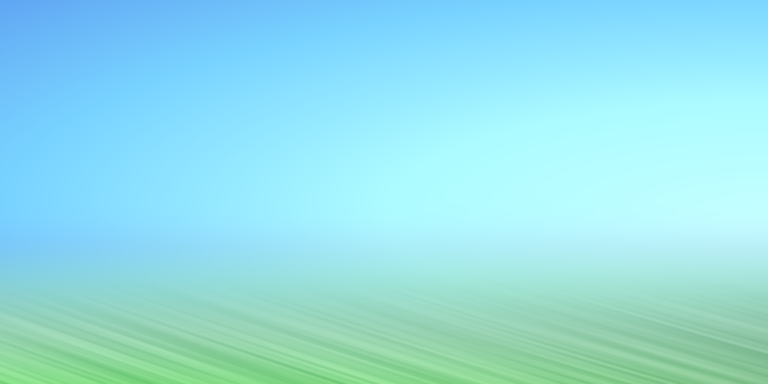
A Shadertoy shader for this background:

```glsl
float hash(vec2 p) {
    vec3 q = fract(vec3(p.xyx) * 0.1031);
    q += dot(q, q.yzx + 33.33);
    return fract((q.x + q.y) * q.z);
}

float valueNoise(vec2 p) {
    vec2 cell = floor(p), f = fract(p);
    f = f * f * (3.0 - 2.0 * f);
    return mix(mix(hash(cell), hash(cell + vec2(1, 0)), f.x),
               mix(hash(cell + vec2(0, 1)), hash(cell + vec2(1, 1)), f.x), f.y);
}

// Elliptical glow centred on the right edge
vec3 skyColor(vec2 uv) {
    float d = length(vec2(1.0 - uv.x, (uv.y - 0.44) / 0.58));
    vec3 sky = mix(vec3(0.77, 1.0, 1.0), vec3(0.675, 0.985, 1.0), clamp(d / 0.5, 0.0, 1.0));
    sky = mix(sky, vec3(0.47, 0.825, 1.0), clamp((d - 0.5) / 0.5, 0.0, 1.0));
    return mix(sky, vec3(0.37, 0.64, 0.95), clamp((d - 1.0) / 0.41, 0.0, 1.0));
}

vec3 groundColor(vec2 uv) {
    vec3 near = mix(vec3(0.47, 0.87, 0.45), vec3(0.52, 0.77, 0.55), uv.x * uv.x);
    vec3 far = vec3(0.60, 0.83, 0.70) * mix(1.0, 0.93, uv.x * uv.x * uv.x);
    return mix(near, far, smoothstep(-0.08, 0.16, uv.y));
}

// Long thin fibres sloping down to the right
float streaks(vec2 p) {
    float across = p.y + 0.36 * p.x - 0.02 * p.x * p.x;
    float along = p.x - 0.36 * p.y;
    float sum = 0.0, weight = 0.3, frequency = 36.0;
    for (int i = 0; i < 3; i++) {
        sum += weight * (valueNoise(vec2(along * 1.5 + float(i) * 7.3, across * frequency)) - 0.5);
        frequency *= 2.0;
        weight *= 1.5;
    }
    return sum;
}

void mainImage(out vec4 fragColor, in vec2 fragCoord) {
    vec2 uv = fragCoord / iResolution.xy;
    vec2 p = fragCoord / iResolution.y;

    // Sky dissolving into the ground
    float groundMask = 1.0 - smoothstep(0.10, 0.42, uv.y);
    vec3 color = mix(skyColor(uv), groundColor(uv), groundMask);

    // Lavender haze along the horizon
    float hazeOffset = (uv.y - 0.36) / 0.06;
    color.g -= 0.035 * exp(-hazeOffset * hazeOffset);

    // Streaked texture, stronger toward the bottom
    float streakMask = 1.0 - smoothstep(0.02, 0.30, uv.y);
    color += streaks(p) * streakMask * vec3(0.17, 0.12, 0.15);

    fragColor = vec4(clamp(color, 0.0, 1.0), 1.0);
}
```
